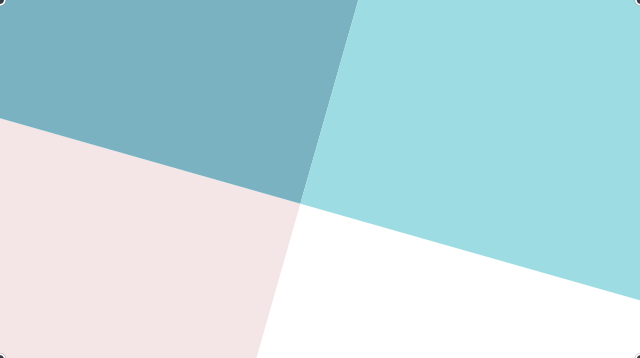
Give the GLSL for this background, as a WebGL 1 fragment shader.

```glsl
precision highp float;

uniform vec2 u_resolution;

// Coverage of the side where the signed distance is positive
float cover(float signedDistance) {
  return clamp(signedDistance * u_resolution.y + 0.5, 0.0, 1.0);
}

void main() {
  // Canvas height is one unit
  vec2 p = gl_FragCoord.xy / u_resolution.y;
  vec2 size = vec2(u_resolution.x / u_resolution.y, 1.0);

  // Two perpendicular tilted axes meeting off centre
  vec2 axis = normalize(vec2(1.0, -0.2845));
  vec2 offset = p - vec2(0.839, 0.431);
  float across = dot(offset, axis);
  float above = dot(offset, vec2(-axis.y, axis.x));

  // Three tinted quadrants over white, leaving a faint light seam
  vec3 white = vec3(1.0);
  vec3 aqua = vec3(0.616, 0.863, 0.890);
  vec3 steelBlue = vec3(0.478, 0.698, 0.757);
  vec3 blush = vec3(0.957, 0.902, 0.902);
  vec3 color = white;
  color = mix(color, blush, cover(-across) * cover(-above));
  color = mix(color, steelBlue, cover(-across) * cover(above));
  color = mix(color, aqua, cover(across) * cover(above));

  // Small dark dots with white rims, centred near the corners
  vec2 corner = vec2(p.x < 0.5 * size.x ? 0.0 : size.x + 0.002,
                     p.y < 0.5 ? -0.003 : 1.0);
  float radius = distance(p, corner);
  color = mix(color, vec3(0.55), 0.5 * cover(0.0175 - radius));
  color = mix(color, white, cover(0.0155 - radius));
  color = mix(color, vec3(0.22, 0.23, 0.27), cover(0.011 - radius));

  gl_FragColor = vec4(color, 1.0);
}
```
